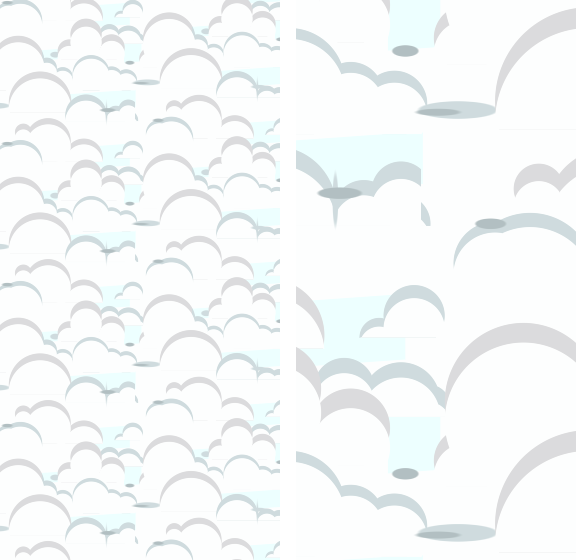
Left, the full canvas; right, a detail of the centre.
Give the GLSL for this pattern, as a Shadertoy shader.

```glsl
// Flat paper clouds with grey and blue-grey upper rims over pale sky.
// Each cloud is a union of discs; the same union shifted down is its white body,
// leaving tapered crescents. Columns repeat with a stepped vertical offset.

const float CANVAS_HEIGHT = 768.0;          // design units, y pointing down
const vec2 TILE = vec2(207.0, 193.3);       // column width, repeat height
const float COLUMN_RISE = 32.0;             // lift of each column over the last
const float COLUMN_START = -22.0;
const float ODD_DIP = 15.0;                 // lowers one puff in odd columns
const float SKY_SLOPE = 0.07;
const vec3 WHITE = vec3(0.993, 0.997, 0.997);
const vec3 SKY = vec3(0.93, 1.0, 1.0);
const vec3 GREY = vec3(0.86, 0.86, 0.865);
const vec3 BLUE_GREY = vec3(0.81, 0.86, 0.87);
const vec3 SHADOW = vec3(0.70, 0.75, 0.76);
const vec2 EMPTY = vec2(1e4);

float pixelSize;

// Nearest lattice copy of p around an anchor, in tile coordinates
vec2 wrapTile(vec2 p, vec2 anchor) {
    vec2 d = p - anchor;
    float column = floor(d.x / TILE.x + 0.5);
    d += column * vec2(-TILE.x, COLUMN_RISE);
    d.y -= TILE.y * floor(d.y / TILE.y + 0.5);
    return anchor + d;
}

float cover(float d) {
    return 1.0 - smoothstep(-0.6 * pixelSize, 0.6 * pixelSize, d);
}

// Adds a disc: x holds the rim outline, y the lowered body
vec2 puff(vec2 d, vec2 q, vec2 center, float radius, float rim) {
    vec2 v = q - center;
    return min(d, vec2(length(v), length(v - vec2(0.0, rim))) - radius);
}

void paintCloud(inout vec3 color, vec2 d, float belowBase, vec3 tint) {
    d = max(d, vec2(belowBase));
    color = mix(color, tint, cover(d.x));
    color = mix(color, WHITE, cover(d.y));
}

void paintSky(inout vec3 color, vec2 p, vec2 center, vec2 halfSize) {
    vec2 v = wrapTile(p, center) - center;
    v.y += SKY_SLOPE * v.x;
    vec2 edge = abs(v) - halfSize;
    color = mix(color, SKY, cover(max(edge.x, edge.y)));
}

void paintWisp(inout vec3 color, vec2 p, vec2 center, vec2 halfSize, vec3 tint) {
    vec2 v = (wrapTile(p, center) - center) / halfSize;
    float d = (length(v) - 1.0) * min(halfSize.x, halfSize.y);
    color = mix(color, tint, cover(d));
}

void mainImage(out vec4 fragColor, in vec2 fragCoord) {
    pixelSize = CANVAS_HEIGHT / iResolution.y;
    vec2 p = vec2(fragCoord.x, iResolution.y - fragCoord.y) * pixelSize;
    float odd = mod(floor((p.x - COLUMN_START) / TILE.x), 2.0);
    vec3 color = WHITE;

    // Sky gaps
    paintSky(color, p, vec2(140.0, 138.0), vec2(46.0, 12.0));
    paintSky(color, p, vec2(150.0, 214.0), vec2(28.0, 15.0));
    paintSky(color, p, vec2(182.0, 72.0), vec2(12.0, 13.0));
    paintSky(color, p, vec2(68.0, 75.0), vec2(14.0, 7.0));

    // Long grey cloud
    vec2 q = wrapTile(p, vec2(80.0, 195.0));
    vec2 d = puff(EMPTY, q, vec2(32.0, 181.0), 11.5, 8.0);
    d = puff(d, q, vec2(66.0, 193.0), 31.0, 8.5);
    d = puff(d, q, vec2(115.0, 216.0), 26.0, 8.0);
    paintCloud(color, d, q.y - 222.0, GREY);

    // Blue-grey cloud with a trailing left end
    q = wrapTile(p, vec2(5.0, 222.0));
    d = puff(EMPTY, q, vec2(28.0, 222.0), 30.0, 6.5);
    d = puff(d, q, vec2(12.0, 215.0), 19.0, 5.0);
    d = puff(d, q, vec2(-25.0, 239.0), 14.0, 6.0);
    d = puff(d, q, vec2(-41.0, 249.0), 9.0, 4.0);
    paintCloud(color, d, q.y - 249.0, BLUE_GREY);

    // Small puffs behind the cluster
    q = wrapTile(p, vec2(165.0, 50.0));
    d = puff(EMPTY, q, vec2(150.0, 47.0), 14.0, 7.0);
    d = puff(d, q, vec2(176.0, 53.0), 18.0, 7.0);
    d = puff(d, q, vec2(188.0, 56.0), 11.0, 8.0);
    paintCloud(color, d, q.y - 60.0, BLUE_GREY);

    // Three-lobed cluster
    paintWisp(color, p, vec2(76.0, 75.0), vec2(7.0, 4.0), BLUE_GREY);
    q = wrapTile(p, vec2(120.0, 55.0));
    d = puff(EMPTY, q, vec2(95.0, 70.0), 16.0, 9.0);
    d = puff(d, q, vec2(118.0, 47.0), 21.5, 11.0);
    d = puff(d, q, vec2(153.0, 65.0), 18.0, 9.0);
    paintCloud(color, d, q.y - 82.0, GREY);

    // Wide cloud: thick grey dome running into a thin blue-grey ridge
    q = wrapTile(p, vec2(86.0, 90.0));
    d = puff(EMPTY, q, vec2(-1.0, 112.0), 15.0, 7.0);
    d = puff(d, q, vec2(25.0, 85.0), 36.0, 9.0);
    d = puff(d, q, vec2(64.0, 93.0), 14.0, 7.0);
    d = puff(d, q, vec2(86.0, 106.0), 14.0, 5.0);
    d = puff(d, q, vec2(125.0, 101.0), 25.5, 5.0);
    d = puff(d, q, vec2(153.0, 106.0), 15.0, 5.0);
    d = puff(d, q, vec2(173.0, 110.0), 15.0, 5.5);
    paintCloud(color, d, q.y - 124.0, mix(GREY, BLUE_GREY, step(57.0, q.x)));

    // Large dome
    paintWisp(color, p, vec2(-5.0, 145.0), vec2(18.0, 4.0), BLUE_GREY);
    q = wrapTile(p, vec2(55.0, 141.0));
    d = puff(EMPTY, q, vec2(55.0, 141.0), 43.0, 9.5);
    paintCloud(color, d, q.y - 154.0, GREY);

    // Low blue-grey dome and its ragged right side
    q = wrapTile(p, vec2(140.0, 150.0));
    d = puff(EMPTY, q, vec2(118.0, 158.0), 28.5, 8.5);
    d = puff(d, q, vec2(159.0, 159.0 + 0.3 * ODD_DIP * odd), 14.0, 7.0);
    d = puff(d, q, vec2(176.0, 150.0 + ODD_DIP * odd), 13.5, 8.0);
    paintCloud(color, d, q.y - 166.0, BLUE_GREY);
    paintWisp(color, p, vec2(146.0, 154.0), vec2(1.3, 12.0), BLUE_GREY);

    // Darker slivers where rims overlap
    paintWisp(color, p, vec2(148.0, 151.0), vec2(10.0, 2.6), mix(SHADOW, BLUE_GREY, odd));
    paintWisp(color, p, vec2(-14.0, 146.0), vec2(10.0, 1.6), SHADOW);
    paintWisp(color, p, vec2(178.0, 86.0), vec2(6.0, 2.6), SHADOW);
    paintWisp(color, p, vec2(10.0, 197.0), vec2(7.0, 2.4), SHADOW);
    fragColor = vec4(color, 1.0);
}
```
